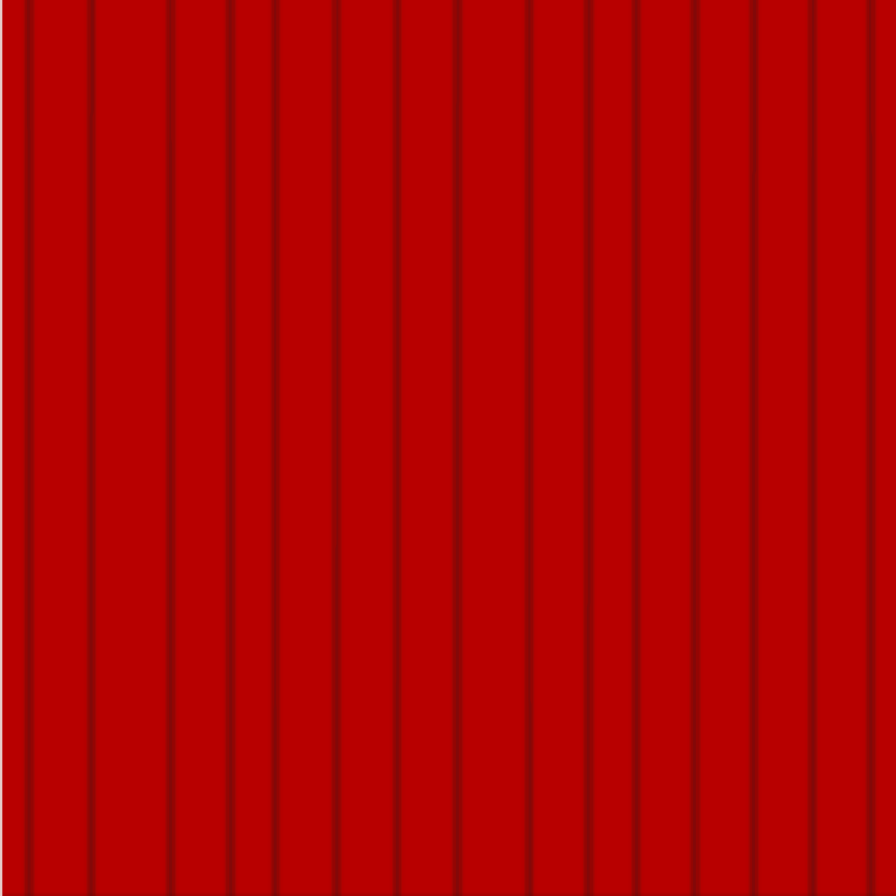
Reproduce this texture procedurally as a WebGL 1 fragment shader.

```glsl
precision highp float;

uniform vec2 u_resolution;

#define GROOVES 15
#define FIRST_GROOVE 0.0326
#define PITCH 0.0671
#define GROOVE_HALF 0.0060
#define FLANK_HALF 0.0046
#define CORE_HALF 0.0014
#define RIM_WIDTH 0.0026
#define PAINT vec3(0.722, 0.0, 0.0)
#define EDGE vec3(0.64, 0.02, 0.01)
#define FLANK vec3(0.58, 0.02, 0.01)
#define CORE vec3(0.515, 0.03, 0.03)
#define RIM vec3(0.90, 0.80, 0.79)

float hash(float n) {
  return fract(sin(n * 127.1 + 11.7) * 43758.5453);
}

// Flat-topped bump around zero, about two units wide
float plateau(float t) {
  return exp(-t * t * t * t);
}

// Uneven plank widths: an even pitch, bowed and pushed aside in two places
float grooveCenter(float i) {
  float bow = 0.0082 * sin(3.14159 * i / float(GROOVES - 1));
  float push = 0.0208 * plateau(i - 2.4) + 0.0141 * plateau(i - 8.5);
  return FIRST_GROOVE + PITCH * i + bow + push;
}

// Soft-edged vertical band
float band(float d, float halfWidth, float soft) {
  return 1.0 - smoothstep(halfWidth - soft, halfWidth + soft, abs(d));
}

void main() {
  vec2 uv = gl_FragCoord.xy / u_resolution;
  float soft = max(0.75 / u_resolution.x, 0.0008);
  vec3 color = PAINT;

  for (int k = 0; k < GROOVES; k++) {
    float i = float(k);
    float d = uv.x - grooveCenter(i);
    float width = mix(0.92, 1.08, hash(i));

    // The dark core steps sideways and changes width at one height
    float breakHeight = mix(0.2, 0.9, hash(i + 20.0));
    float above = smoothstep(-0.004, 0.004, uv.y - breakHeight);
    float shift = mix(hash(i + 40.0), hash(i + 60.0), above) - 0.5;
    float coreHalf = CORE_HALF * mix(1.2, mix(0.7, 1.3, hash(i + 80.0)), above);

    // Faint shade on the planks, then the groove from rim to core
    color *= 1.0 - 0.02 * band(d, 0.0085, 0.002);
    color = mix(color, EDGE, band(d, GROOVE_HALF * width, soft));
    color = mix(color, FLANK, band(d, FLANK_HALF * width, soft));
    color = mix(color, CORE, band(d - shift * 0.0022, coreHalf, soft));
  }

  // Slight darkening at the foot and a pale sliver on the left
  color *= 1.0 - 0.08 * (1.0 - smoothstep(0.001, 0.005, uv.y));
  color = mix(color, RIM, 1.0 - smoothstep(RIM_WIDTH - soft, RIM_WIDTH + soft, uv.x));

  gl_FragColor = vec4(color, 1.0);
}
```
